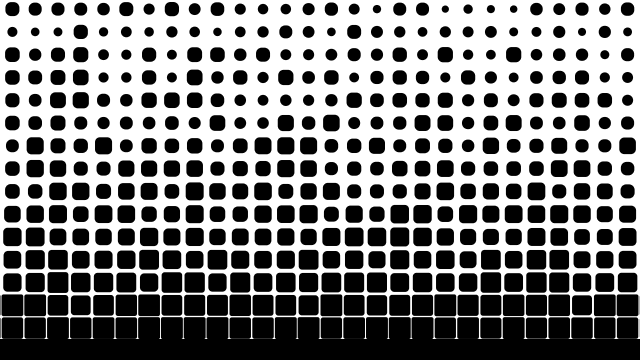
A Shadertoy shader for this pattern:

```glsl
// Halftone of black dots on white, swelling into rounded squares toward the bottom.

const float CELLS_PER_HEIGHT = 15.8;
const float BASE_SIZE = 0.46;       // half size of a dot, in cells, at the bottom
const float SIZE_FALL = 0.23;       // loss of half size from bottom to top
const float FOOT_SWELL = 0.045;     // extra half size near the bottom
const float MAX_SIZE = 0.481;       // keeps thin white seams between squares
const float ROUND_BELOW = 0.26;     // dots below this half size are circles
const float SQUARING = 3.7;         // how fast larger dots turn square
const float JITTER_LOW = 0.014;
const float JITTER_RISE = 0.066;
const float SOLID_HEIGHT = 0.05;    // cells centred below this are solid
const vec3 PAPER = vec3(1.0);
const vec3 INK = vec3(0.0);

float hash(vec2 p) {
    return fract(sin(dot(p, vec2(12.9898, 78.233))) * 43758.5453);
}

float roundedSquare(vec2 p, float halfSize, float corner) {
    vec2 q = abs(p) - halfSize + corner;
    return length(max(q, 0.0)) + min(max(q.x, q.y), 0.0) - corner;
}

// Half size of the dot in a cell whose centre is at the given height (0 to 1)
float dotSize(vec2 cell, float height) {
    float size = BASE_SIZE - SIZE_FALL * height;
    size += FOOT_SWELL * (1.0 - smoothstep(0.05, 0.35, height));
    float jitter = 2.0 * hash(cell) - 1.0;
    size += jitter * (JITTER_LOW + JITTER_RISE * height);
    return min(size, MAX_SIZE);
}

void mainImage(out vec4 fragColor, in vec2 fragCoord) {
    // Square cells, centred on the canvas
    vec2 grid = (fragCoord - 0.5 * iResolution.xy) / iResolution.y * CELLS_PER_HEIGHT;
    vec2 cell = floor(grid);
    vec2 local = fract(grid) - 0.5;
    float height = (cell.y + 0.5) / CELLS_PER_HEIGHT + 0.5;

    // Dot shape: circle when small, squarer as it grows
    float size = dotSize(cell, height);
    float roundness = clamp(1.0 - SQUARING * (size - ROUND_BELOW), 0.0, 1.0);
    float dist = roundedSquare(local, size, size * roundness);

    // Smooth edge one pixel wide, and the solid strip at the foot
    float pixel = CELLS_PER_HEIGHT / iResolution.y;
    float ink = clamp(0.5 - dist / pixel, 0.0, 1.0);
    ink = max(ink, 1.0 - step(SOLID_HEIGHT, height));

    fragColor = vec4(mix(PAPER, INK, ink), 1.0);
}
```
